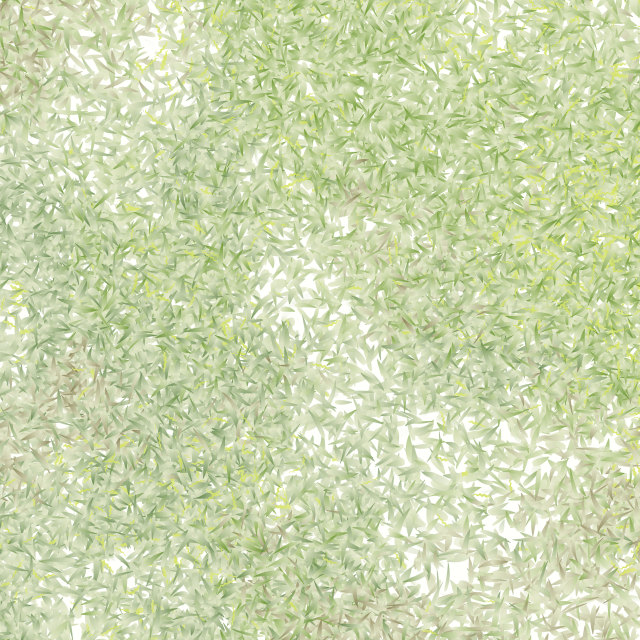
This texture is drawn by a Shadertoy shader. Its source:

```glsl
// Draws a dense mat of scattered pale grass blades with yellow straws and white gaps.

const int LAYERS = 48;
const float CELLS = 18.0;
const vec3 PAPER = vec3(1.0, 1.0, 0.99);
const vec3 BLADE_BASE = vec3(0.91, 0.925, 0.81);
const vec3 LEAF = vec3(0.46, 0.62, 0.22);
const vec3 SAGE = vec3(0.43, 0.56, 0.34);
const vec3 OLIVE = vec3(0.56, 0.53, 0.36);
const vec3 STRAW = vec3(0.87, 0.92, 0.35);

vec4 hash4(vec2 cell, float seed) {
    vec4 q = fract(vec4(cell.xy, seed, cell.x) * vec4(0.1031, 0.1030, 0.0973, 0.1099));
    q += dot(q, q.wzxy + 33.33);
    return fract((q.xxyz + q.yzzw) * q.zywx);
}

// Smooth value noise, from 0 to 1
float noise(vec2 p, float seed) {
    vec2 i = floor(p);
    vec2 f = fract(p);
    f = f * f * (3.0 - 2.0 * f);
    float low = mix(hash4(i, seed).x, hash4(i + vec2(1, 0), seed).x, f.x);
    float high = mix(hash4(i + vec2(0, 1), seed).x, hash4(i + vec2(1, 1), seed).x, f.x);
    return mix(low, high, f.y);
}

float patches(vec2 p, float seed) {
    return 0.65 * noise(p, seed) + 0.35 * noise(p * 2.3 + 7.0, seed + 1.0);
}

mat2 rotation(float angle) {
    float c = cos(angle);
    float s = sin(angle);
    return mat2(c, s, -s, c);
}

// x: coverage of a tapered, bent blade; y: position from base 0 to tip 1
vec2 blade(vec2 p, float halfLength, float halfWidth, float bend, float edge) {
    float t = p.x / halfLength;
    float s = clamp(0.5 + 0.5 * t, 0.0, 1.0);
    float profile = 2.6 * sqrt(s) * (1.0 - s);
    float d = abs(p.y + bend * (t * t - 0.3)) - halfWidth * profile;
    float inside = step(abs(t), 1.0) * smoothstep(0.0, 0.06, s * (1.0 - s));
    return vec2(inside * smoothstep(edge, -edge, d), s);
}

// Tip colour chosen from the local mix of grasses
vec3 tipColor(float pick, float sageShare, float oliveShare) {
    vec3 green = mix(LEAF, SAGE, smoothstep(-0.25, 0.25, sageShare - pick));
    return mix(green, OLIVE, step(fract(pick * 7.31), oliveShare));
}

// Paints one jittered grid of blades over the given colour
vec3 paintLayer(vec3 color, vec2 p, float seed, float depth, vec4 region, float edge) {
    vec2 g = p * CELLS;
    vec2 corner = floor(g - 0.5);
    for (int k = 0; k < 4; k++) {
        vec2 cell = corner + vec2(k % 2, k / 2);
        vec4 place = hash4(cell, seed);
        vec4 look = hash4(cell + 41.0, seed + 3.7);
        vec2 local = rotation(6.2832 * place.z) * (g - cell - place.xy) / CELLS;

        // Straws are thinner and slightly ragged
        float straw = step(look.x, region.w) * step(0.3, depth);
        local.y += straw * 0.0008 * sin(local.x * 900.0 + 6.0 * look.y);
        float halfLength = mix(0.011, 0.0272, place.w) * mix(1.0, 0.75, straw);
        float halfWidth = mix(0.0062, 0.0030, depth) * mix(0.6, 1.35, look.y);
        halfWidth *= mix(1.0, 0.5, straw);
        float bend = (look.z - 0.5) * 0.007;
        vec2 shape = blade(local, halfLength, halfWidth, bend, edge);

        // Pale at the base, strongest at the tip and in the upper layers
        float strength = mix(0.3, 1.0, depth) * mix(0.6, 1.0, region.x);
        strength *= mix(0.65, 1.15, look.w);
        vec3 tip = tipColor(fract(look.w * 5.7 + look.z), region.y, region.z);
        vec3 tint = mix(BLADE_BASE, tip, clamp(strength * shape.y * 1.15, 0.0, 1.0));
        tint = mix(tint, STRAW, straw * mix(0.55, 0.95, shape.y));
        float growth = fract(look.x * 13.7 + place.w * 3.1);
        float present = smoothstep(growth - 0.03, growth + 0.03, region.x);
        color = mix(color, tint, shape.x * present * 0.92);
    }
    return color;
}

void mainImage(out vec4 fragColor, in vec2 fragCoord) {
    vec2 uv = fragCoord / iResolution.y;
    float edge = 0.7 / iResolution.y;

    // Broad patches: density, sage share, olive share, straw share
    vec4 region = vec4(
        mix(0.36, 1.04, smoothstep(0.22, 0.58, patches(uv * 4.0, 11.0))),
        smoothstep(0.25, 0.75, patches(uv * 3.0, 23.0)),
        0.55 * smoothstep(0.45, 0.8, patches(uv * 3.2, 37.0)),
        0.02 + 0.34 * smoothstep(0.35, 0.75, patches(uv * 3.5, 53.0)));

    // Layers from the faint undergrowth up to the crisp top blades
    vec3 color = PAPER;
    for (int i = 0; i < LAYERS; i++) {
        float n = float(i);
        float depth = n / float(LAYERS - 1);
        vec2 p = rotation(n * 2.4) * uv + vec2(5.3, 9.1) + 0.37 * n;
        color = paintLayer(color, p, n + 1.0, depth, region, edge);
    }
    fragColor = vec4(color, 1.0);
}
```
